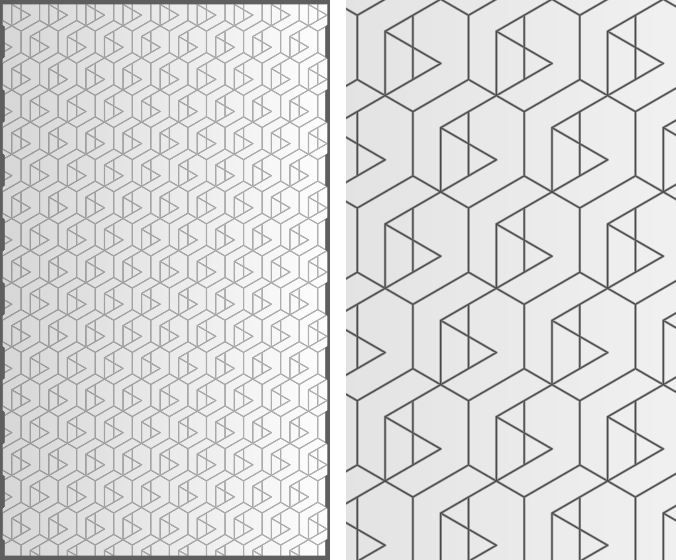
Left: the whole. Right: its middle third, enlarged.
Reproduce this pattern procedurally as a WebGL 2 fragment shader.

```glsl
#version 300 es
precision highp float;

uniform vec2 u_resolution;
out vec4 outColor;

// Lengths below are fractions of the canvas height, unless noted
const float UNIT = 0.01912;                  // half the side of a hexagon
const vec2 CELL_CENTER = vec2(0.3356, 0.5811);
const float LINE_HALF_WIDTH = 0.030;         // in UNITs
const float SOFTNESS = 1.5;                  // edge filter, in output samples
const float FRAME_TOP = 0.0078;
const float FRAME_SIDE = 0.0048;
const float NOTCH_DEPTH = 0.0038;
const vec3 SHADE_LEFT = vec3(0.838);
const vec3 SHADE_RIGHT = vec3(0.995);
const vec3 LINE_COLOR = vec3(0.29);
const vec3 FRAME_COLOR = vec3(0.37);
const float H = 0.8660254;                   // height of a unit triangle
const vec2 LATTICE = vec2(4.0 * H, 6.0);     // rectangle holding two hexagons

float segmentDistance(vec2 p, vec2 a, vec2 b) {
  vec2 pa = p - a, ba = b - a;
  return length(pa - ba * clamp(dot(pa, ba) / dot(ba, ba), 0.0, 1.0));
}

// Offset from the center of the nearest hexagon
vec2 hexCell(vec2 p) {
  vec2 a = mod(p + 0.5 * LATTICE, LATTICE) - 0.5 * LATTICE;
  vec2 b = mod(p, LATTICE) - 0.5 * LATTICE;
  return dot(a, a) < dot(b, b) ? a : b;
}

// Hexagon outline, a zigzag through it and an upright strip behind
float patternDistance(vec2 p) {
  vec2 q = abs(p);
  float d = 2.0 * H - max(q.x, 0.5 * q.x + H * q.y);

  // Zigzag: short stroke between the tips, long strokes to the next cells
  vec2 tip = vec2(-H, 0.5);
  vec2 edgeMiddle = vec2(H, 1.5);
  d = min(d, segmentDistance(p, tip, -tip));
  d = min(d, segmentDistance(p, tip, edgeMiddle));
  d = min(d, segmentDistance(p, -tip, -edgeMiddle));

  // Upright strip, open to the right-hand tip
  d = min(d, segmentDistance(p, tip, -edgeMiddle));
  return min(d, segmentDistance(p, vec2(0.0, 1.0), vec2(0.0, -1.0)));
}

// Share of the filter footprint covered by a thin line
float lineCoverage(float d, float halfWidth, float footprint) {
  float low = max(-halfWidth, d - 0.5 * footprint);
  float high = min(halfWidth, d + 0.5 * footprint);
  return clamp((high - low) / footprint, 0.0, 1.0);
}

void main() {
  float pixel = 1.0 / u_resolution.y;
  vec2 uv = gl_FragCoord.xy * pixel;
  float width = u_resolution.x * pixel;
  vec2 p = (uv - CELL_CENTER) / UNIT;

  // Panel shading and line work
  vec3 color = mix(SHADE_LEFT, SHADE_RIGHT, uv.x / width);
  float footprint = SOFTNESS * pixel / UNIT;
  float line = lineCoverage(patternDistance(hexCell(p)), LINE_HALF_WIDTH, footprint);
  color = mix(color, LINE_COLOR, line);

  // Frame, with side edges stepped once per row pair
  float phase = abs(fract(p.y / LATTICE.y) - 0.5);
  float notch = NOTCH_DEPTH * smoothstep(0.23, 0.27, phase);
  float side = min(uv.x, width - uv.x) - FRAME_SIDE - notch;
  float cap = min(uv.y, 1.0 - uv.y) - FRAME_TOP;
  float panel = clamp(min(side, cap) / pixel + 0.5, 0.0, 1.0);
  outColor = vec4(mix(FRAME_COLOR, color, panel), 1.0);
}
```
